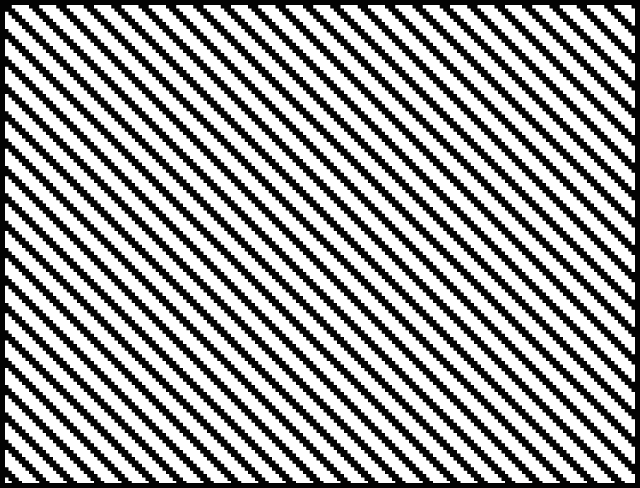
This pattern is drawn by a Shadertoy shader. Its source:

```glsl
// Draws stepped black diagonal stripes on white inside a thin black frame.

const vec3 INK = vec3(0.01);
const vec3 PAPER = vec3(1.0);
const float FRAME = 4.0 / 512.0;      // frame thickness, in canvas widths
const float STRIPES_ACROSS = 23.0;
const float PERIOD_CELLS = 8.0;       // cells from one stripe to the next
const float INK_CELLS = 3.0;          // cells covered by each stripe
const int SAMPLES = 4;                // smoothing samples per axis

// 1 inside the framed panel, 0 on the frame
float panelMask(vec2 p, vec2 size, float frame) {
    vec2 inside = step(vec2(frame), p) * step(p, size - frame);
    return inside.x * inside.y;
}

// 1 on a stripe falling one cell per column, 0 between stripes
float steppedStripe(vec2 cell, float period, float thickness) {
    float diagonal = cell.x - cell.y + floor(thickness * 0.5);
    return 1.0 - step(thickness - 0.5, mod(diagonal, period));
}

// Amount of paper showing at a point measured from the top left
float paperAt(vec2 p, vec2 size) {
    float cellSize = (size.x - 2.0 * FRAME) / (STRIPES_ACROSS * PERIOD_CELLS);
    vec2 cell = floor((p - FRAME) / cellSize);
    float stripe = steppedStripe(cell, PERIOD_CELLS, INK_CELLS);
    return panelMask(p, size, FRAME) * (1.0 - stripe);
}

void mainImage(out vec4 fragColor, in vec2 fragCoord) {
    vec2 size = iResolution.xy / iResolution.x;
    float paper = 0.0;

    // Average a grid of samples to smooth the stair edges
    for (int j = 0; j < SAMPLES; j++) {
        for (int i = 0; i < SAMPLES; i++) {
            vec2 offset = (vec2(i, j) + 0.5) / float(SAMPLES) - 0.5;
            vec2 p = (fragCoord + offset) / iResolution.x;
            paper += paperAt(vec2(p.x, size.y - p.y), size);
        }
    }
    paper /= float(SAMPLES * SAMPLES);

    fragColor = vec4(mix(INK, PAPER, paper), 1.0);
}
```
